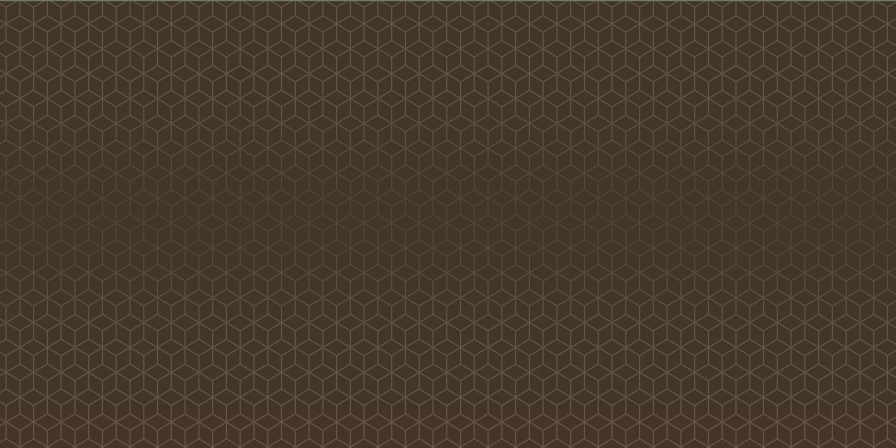
This pattern is drawn by a Shadertoy shader. Its source:

```glsl
#define GRID vec2(32.53, 18.0)      // cubes across and down
#define PHASE vec2(0.22, 0.04)      // grid offset in cells
#define LINE_WIDTH 0.0026           // fraction of canvas height
#define GROUND vec3(0.26, 0.21, 0.15)
#define LINE vec3(0.39, 0.34, 0.27)
#define RIM vec3(0.47, 0.47, 0.40)
#define WARM_TINT vec3(0.014, -0.002, 0.0)
#define FADE_CENTRE 0.52
#define FADE_REACH 0.30
#define FADE_MIN 0.46

// Distance to the cube outlines, in canvas heights.
float cubeLines(vec2 cell, vec2 size) {
    // Alternate rows shift by half a cell; each cell holds one cube top.
    float row = floor(cell.y + 0.5);
    vec2 local = vec2(cell.x - 0.5 * mod(row, 2.0), cell.y - row);
    local.x -= floor(local.x + 0.5);

    vec2 q = abs(local) * size;
    vec2 halfTop = size * vec2(0.5, 1.0 / 3.0);

    // Rhombus edge, then the verticals at its sides and at its tips.
    float rhombus = abs(dot(q - vec2(halfTop.x, 0.0), normalize(halfTop.yx)));
    float side = halfTop.x - q.x;
    float tip = length(vec2(q.x, max(halfTop.y - q.y, 0.0)));
    return min(rhombus, min(side, tip));
}

// Share of a pixel covered by a stroke, also when thinner than the pixel.
float strokeCoverage(float dist, float width, float pixel) {
    vec2 edges = (vec2(0.5, -0.5) * width - dist) / pixel + 0.5;
    edges = clamp(edges, 0.0, 1.0);
    return edges.x - edges.y;
}

void mainImage(out vec4 fragColor, in vec2 fragCoord) {
    vec2 uv = fragCoord / iResolution.xy;
    float pixel = 1.0 / iResolution.y;
    vec2 cellSize = vec2(iResolution.x / iResolution.y, 1.0) / GRID;

    // Lines grow faint toward the middle band.
    float fade = smoothstep(0.0, FADE_REACH, abs(uv.y - FADE_CENTRE));
    float strength = mix(FADE_MIN, 1.0, fade);

    float dist = cubeLines(uv * GRID - PHASE, cellSize);
    float stroke = strokeCoverage(dist, LINE_WIDTH, pixel);
    vec3 color = mix(GROUND, LINE, stroke * strength);

    // Slight warmth along the foot, pale rim along the top.
    color += WARM_TINT * (1.0 - smoothstep(0.0, 0.14, uv.y));
    float rim = strokeCoverage(abs(1.0 - 0.5 * LINE_WIDTH - uv.y), LINE_WIDTH, pixel);
    color = mix(color, RIM, rim);

    fragColor = vec4(color, 1.0);
}
```
